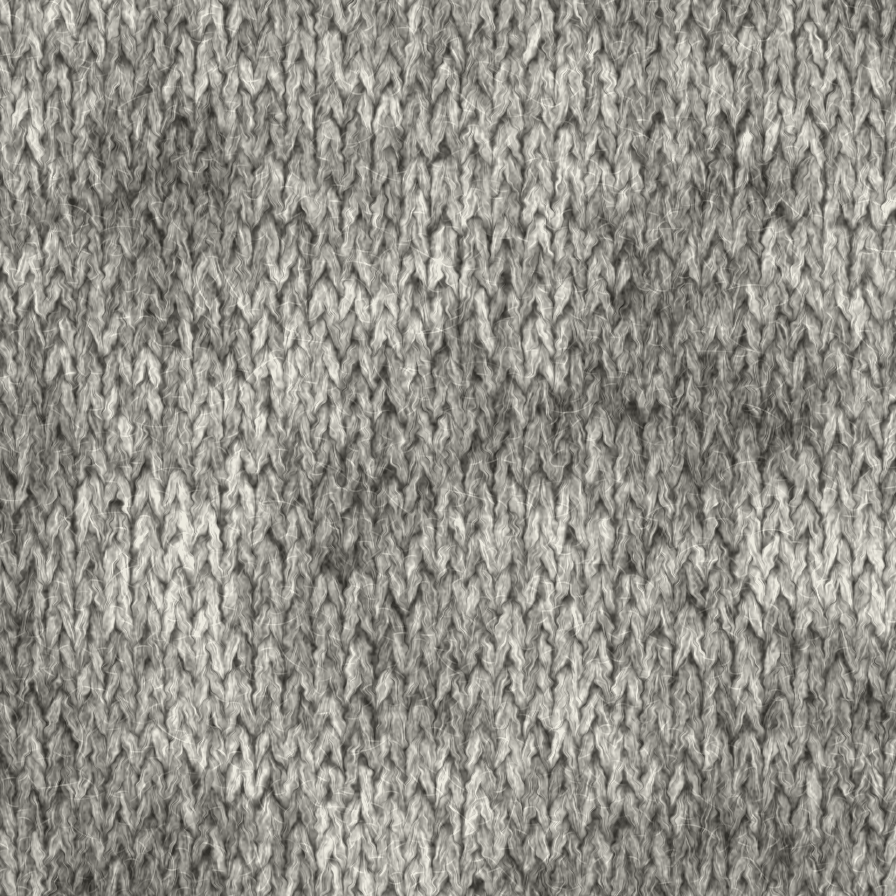
Write a WebGL 1 fragment shader that draws this texture.

```glsl
precision highp float;
// Grey melange stockinette knit: columns of V stitches, each made of two steep
// legs of yarn. Legs are soft ellipses blended by height, streaked with fibres,
// toned by slow noise, and covered with fuzz and fine stray hairs.
uniform vec2 u_resolution;

const vec2 LEGS = vec2(60.0, 28.0);   // two legs per stitch column, rows
const vec3 GAP_COLOR = vec3(0.19, 0.183, 0.165);
const vec3 LIGHT_COLOR = vec3(0.93, 0.92, 0.88);

float hash(vec2 p) {
  vec3 q = fract(p.xyx * vec3(0.1031, 0.1030, 0.0973));
  q += dot(q, q.yzx + 33.33);
  return fract((q.x + q.y) * q.z);
}

vec2 hash2(vec2 p) {
  return vec2(hash(p + 17.3), hash(p + 71.9));
}

float noise(vec2 p) {
  vec2 i = floor(p);
  vec2 f = fract(p);
  f = f * f * (3.0 - 2.0 * f);
  float low = mix(hash(i), hash(i + vec2(1.0, 0.0)), f.x);
  float high = mix(hash(i + vec2(0.0, 1.0)), hash(i + 1.0), f.x);
  return mix(low, high, f.y);
}

float fbm(vec2 p) {
  float sum = 0.0;
  float gain = 0.5;
  for (int k = 0; k < 4; k++) {
    sum += gain * noise(p);
    p = p * 2.03 + 11.7;
    gain *= 0.5;
  }
  return sum / 0.9375;
}

// Stitch relief: x is the height of the yarn surface, y its brightness.
vec2 knit(vec2 p) {
  vec2 base = floor(p);
  float top = -1.0;
  float total = 0.0;
  float toneSum = 0.0;
  for (int j = -1; j <= 1; j++) {
    for (int i = -1; i <= 1; i++) {
      vec2 cell = base + vec2(float(i), float(j));
      float side = mod(cell.x, 2.0) * 2.0 - 1.0;
      vec2 rnd = hash2(cell + 100.0);
      vec2 q = p - cell - 0.5 - (rnd - 0.5) * vec2(0.28, 0.38);
      q.x -= side * (0.30 + 0.35 * rnd.y) * q.y;
      // Each leg is a slim teardrop, narrower at its foot.
      vec2 radius = vec2(0.43 + 0.14 * q.y + 0.10 * rnd.x, 0.76);
      float height = 1.0 - dot(q / radius, q / radius);
      float fibre = noise(q * vec2(5.5, 1.5) + rnd * 90.0 + 20.0);
      float fine = noise(q * vec2(12.0, 3.5) + rnd.yx * 90.0 + 50.0);
      float yarn = noise(cell * vec2(0.14, 0.6) + 40.0);
      float tone = 0.32 * (fibre - 0.5) + 0.24 * (fine - 0.5)
                 + 0.17 * (yarn - 0.5) + 0.22 * (hash(cell + 9.0) - 0.5);
      float weight = exp(6.0 * max(height, -2.0));
      total += weight;
      toneSum += weight * tone;
      top = max(top, height);
    }
  }
  return vec2(top, toneSum / total);
}

// One layer of thin curved hairs, one per grid cell when chance allows.
float hairs(vec2 uv, float scale, float width, float chance, float blur) {
  vec2 p = uv * scale;
  vec2 base = floor(p);
  float cover = 0.0;
  for (int j = -1; j <= 1; j++) {
    for (int i = -1; i <= 1; i++) {
      vec2 cell = base + vec2(float(i), float(j));
      vec2 rnd = hash2(cell + scale);
      vec2 q = p - cell - rnd;
      float angle = 6.2832 * hash(cell + scale * 2.0);
      vec2 dir = vec2(cos(angle), sin(angle));
      q = vec2(dot(q, dir), dot(q, vec2(-dir.y, dir.x)));
      q.y += (rnd.x - 0.5) * 1.2 * q.x * q.x;
      float line = 1.0 - smoothstep(width, width + blur, abs(q.y) / scale);
      float ends = 1.0 - smoothstep(0.2, 0.7, abs(q.x));
      float present = step(hash(cell + scale * 3.0), chance);
      cover = max(cover, line * ends * present * (0.3 + 0.7 * rnd.y));
    }
  }
  return cover;
}

void main() {
  vec2 uv = gl_FragCoord.xy / u_resolution;
  float blur = 1.1 / min(u_resolution.x, u_resolution.y);

  // Hand-made unevenness: slow drift plus a small ragged wobble.
  vec2 drift = vec2(noise(uv * 6.0 + 3.0), noise(uv * 6.0 + 30.0)) - 0.5;
  vec2 wobble = vec2(noise(uv * 130.0 + 5.0), noise(uv * 130.0 + 60.0)) - 0.5;
  vec2 stitch = knit((uv + 0.009 * drift + 0.0055 * wobble) * LEGS);

  // Melange mottling and fuzz over the yarn.
  float mottle = fbm(uv * vec2(5.0, 5.5) + 8.0) - 0.5;
  float fuzz = noise(uv * vec2(360.0, 300.0)) + noise(uv * vec2(210.0, 120.0) + 31.0) - 1.0;
  float tone = 0.61 + 0.60 * mottle + 1.2 * stitch.y + 0.10 * (0.5 - uv.y);
  float raised = smoothstep(-0.35, 0.75, stitch.x);
  float light = tone * mix(0.24, 1.0, raised) + 0.20 * fuzz;

  // Short fluff everywhere, with a few longer loose fibres.
  float fluff = hairs(uv, 68.0, 0.0003, 0.7, blur);
  float loose = hairs(uv, 22.0, 0.0002, 0.3, blur);
  light += 0.20 * fluff + 0.20 * loose;

  gl_FragColor = vec4(mix(GAP_COLOR, LIGHT_COLOR, clamp(light, 0.0, 1.0)), 1.0);
}
```
